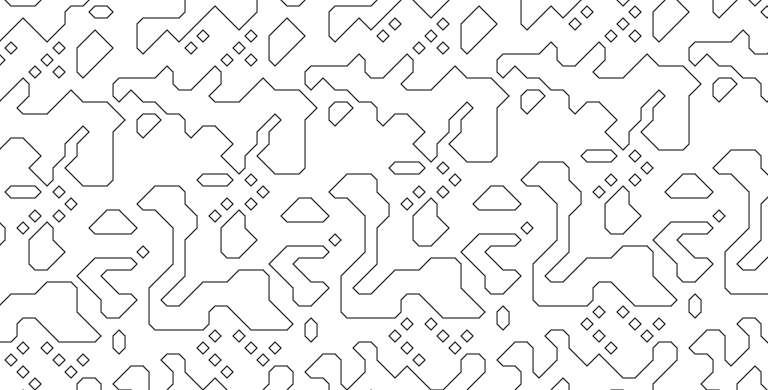
A WebGL 2 fragment shader for this pattern:

```glsl
#version 300 es
precision highp float;
// Thin contour lines traced by marching squares over a grid of on/off nodes.
// Nodes come from layered sines plus hashed specks; the motif repeats every
// MOTIF_COLUMNS cells across, climbing one cell with each repeat.

uniform vec2 u_resolution;
out vec4 outColor;

const float TAU = 6.2831853;
const float CELLS_ACROSS = 64.0;             // grid cells over the canvas width
const float MOTIF_COLUMNS = 16.0;            // cells per repeat: four repeats
const vec2 GRID_OFFSET = vec2(0.08, 0.5);    // node position, in cells
const float LINE_WIDTH = 0.083;              // in cells
const float EDGE_SOFTNESS = 1.15;            // filter width, in output samples
const vec3 PAPER = vec3(1.0);
const vec3 INK = vec3(0.0);

const int WAVES = 12;
const float MIN_FREQUENCY = 0.08;            // turns per cell
const float MAX_FREQUENCY = 0.34;
const float SPECK_CHANCE = 0.025;            // lone nodes in the open areas
const float PATCH_SPECK_CHANCE = 0.55;       // lone nodes in the diamond patches
const float PATCH_CLEARING = 5.0;            // how far patches empty the field
const vec2 PATCH_CENTER = vec2(3.5, 15.2);
const vec2 PATCH_SPACING = vec2(MOTIF_COLUMNS, 13.3);

const vec2 CORNERS[4] = vec2[4](vec2(0.0), vec2(1.0, 0.0), vec2(1.0), vec2(0.0, 1.0));

float hash(vec2 p) {
    vec3 q = fract(vec3(p.xyx) * 0.1031);
    q += dot(q, q.yzx + 33.33);
    return fract((q.x + q.y) * q.z);
}

// Sum of sines, each with a whole number of turns per repeat
float waveField(vec2 node, float climb) {
    float sum = 0.0;
    for (int i = 0; i < WAVES; i++) {
        float n = float(i);
        float angle = n * 2.39996;
        float frequency = mix(MIN_FREQUENCY, MAX_FREQUENCY, n / float(WAVES - 1));
        float turns = floor(frequency * cos(angle) * MOTIF_COLUMNS + 0.5);
        float phase = turns * node.x / MOTIF_COLUMNS + frequency * sin(angle) * climb;
        sum += sin(TAU * phase + n * n * 1.7);
    }
    return sum;
}

// State of one grid node
bool nodeIsOn(vec2 node) {
    float repeatIndex = floor(node.x / MOTIF_COLUMNS);
    vec2 local = node - repeatIndex * vec2(MOTIF_COLUMNS, 1.0);
    float climb = node.y - node.x / MOTIF_COLUMNS;

    // Patches of scattered diamonds on alternate nodes
    vec2 swell = 0.5 + 0.5 * cos(TAU * (vec2(node.x, climb) - PATCH_CENTER) / PATCH_SPACING);
    float patchAmount = smoothstep(0.35, 0.8, swell.x * swell.y);
    float alternate = 1.0 - mod(local.x + local.y, 2.0);

    bool on = waveField(node, climb) > PATCH_CLEARING * patchAmount;
    float chance = mix(SPECK_CHANCE, PATCH_SPECK_CHANCE * alternate, patchAmount);
    bool speck = hash(local + 17.0) < chance;
    return on != speck;
}

float segmentDistance(vec2 p, vec2 a, vec2 b) {
    vec2 ab = b - a;
    return length(p - a - ab * clamp(dot(p - a, ab) / dot(ab, ab), 0.0, 1.0));
}

vec2 edgeMiddle(int k) {
    return 0.5 * (CORNERS[k & 3] + CORNERS[(k + 1) & 3]);
}

// Distance to the contour inside one cell; diagonal ties isolate "on" nodes
float cellDistance(vec2 p, bool state[4]) {
    bool saddle = state[0] == state[2] && state[1] == state[3] && state[0] != state[1];
    float d = 10.0;
    for (int k = 0; k < 4; k++) {
        bool here = state[k];
        bool next = state[(k + 1) & 3];
        bool opposite = state[(k + 2) & 3];
        bool previous = state[(k + 3) & 3];
        bool cutsCorner = here != next && here != previous && (!saddle || here);
        bool goesStraight = here != next && here == previous && next == opposite;
        if (cutsCorner) d = min(d, segmentDistance(p, edgeMiddle(k + 3), edgeMiddle(k)));
        if (goesStraight) d = min(d, segmentDistance(p, edgeMiddle(k), edgeMiddle(k + 2)));
    }
    return d;
}

void main() {
    vec2 p = gl_FragCoord.xy / u_resolution.x * CELLS_ACROSS + GRID_OFFSET;
    vec2 cell = floor(p);

    // Nodes around this cell and its neighbours
    bool nodes[16];
    for (int i = 0; i < 16; i++) {
        nodes[i] = nodeIsOn(cell + vec2(float(i & 3), float(i >> 2)) - 1.0);
    }

    // Nearest line among the 3 x 3 cells, so that joints stay whole
    float d = 10.0;
    for (int i = 0; i < 9; i++) {
        int x = i % 3, y = i / 3, n = y * 4 + x;
        bool state[4] = bool[4](nodes[n], nodes[n + 1], nodes[n + 5], nodes[n + 4]);
        d = min(d, cellDistance(p - cell - vec2(float(x), float(y)) + 1.0, state));
    }

    // Box-filtered line coverage
    float soft = EDGE_SOFTNESS * CELLS_ACROSS / u_resolution.x;
    float halfWidth = 0.5 * LINE_WIDTH;
    float overlap = min(d + 0.5 * soft, halfWidth) - max(d - 0.5 * soft, -halfWidth);
    outColor = vec4(mix(PAPER, INK, clamp(overlap / soft, 0.0, 1.0)), 1.0);
}
```
